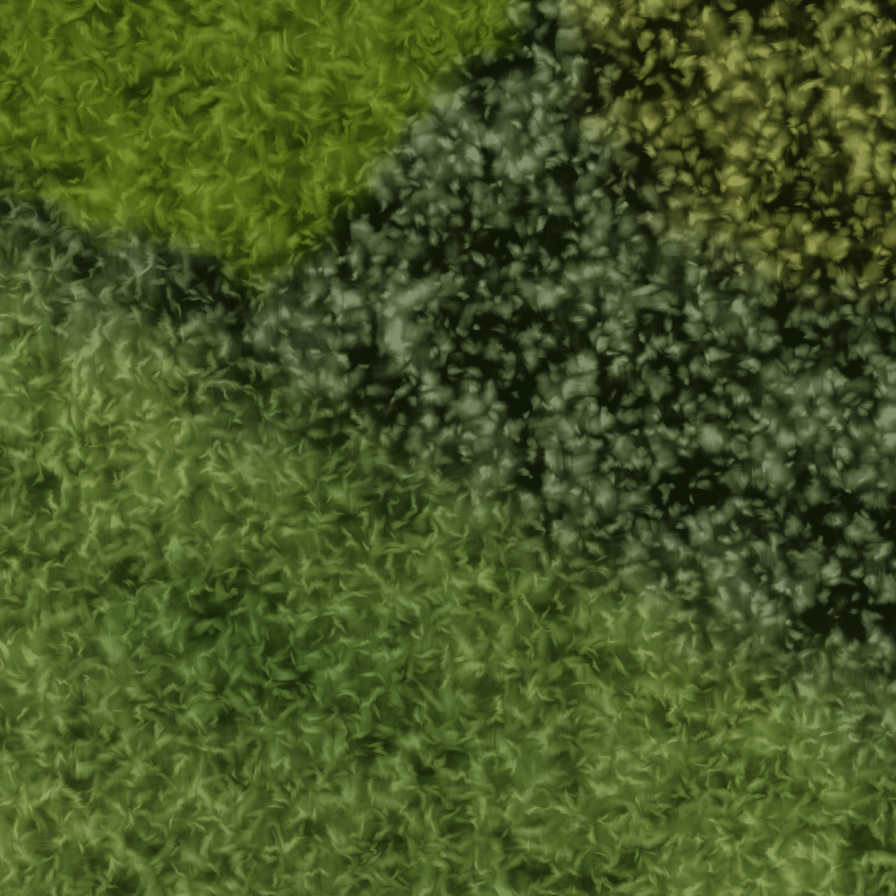
Give the GLSL for this texture, as a three.js fragment shader.

```glsl
varying vec2 vUv;

vec3 hash3(vec2 cell) {
  vec3 q = fract(cell.xyx * vec3(0.1031, 0.1030, 0.0973));
  q += dot(q, q.yxz + 33.33);
  return fract((q.xxy + q.yzz) * q.zyx);
}

mat2 rotation(float angle) {
  float c = cos(angle), s = sin(angle);
  return mat2(c, s, -s, c);
}

// Warped, layered sines for irregular patches, roughly -1 to 1
float drift(vec2 p) {
  float sum = 0.0, weight = 0.6;
  for (int i = 0; i < 4; i++) {
    p = rotation(0.65) * p * 1.7 + 1.3;
    p += 0.8 * sin(p.yx);
    sum += weight * sin(p.x) * sin(p.y);
    weight *= 0.6;
  }
  return sum;
}

// Cellular layer of soft ellipses with random turn, size and brightness
float flecks(vec2 p, vec2 radii) {
  vec2 cell = floor(p);
  float top = 0.0;
  for (int j = -1; j <= 1; j++) {
    for (int i = -1; i <= 1; i++) {
      vec2 id = cell + vec2(float(i), float(j));
      vec3 place = hash3(id + 71.0);
      vec3 form = hash3(id + 19.0);
      vec2 d = p - id - place.xy;
      vec2 q = rotation(6.283 * form.x) * d;
      q.y += 0.5 * (form.z - 0.5) * q.x * q.x;
      float size = length(q / (radii * mix(0.65, 1.15, form.y)));
      float body = smoothstep(1.0, 0.0, size);
      top = max(top, body * mix(0.35, 1.0, place.z) * (0.95 + 0.4 * d.y));
    }
  }
  return top;
}

// Overlapping layers from coarse to fine, partly blended so edges melt
float foliage(vec2 p, vec2 radii) {
  float top = 0.0, sum = 0.0;
  for (int i = 0; i < 3; i++) {
    float k = float(i);
    vec2 q = rotation(0.8 * k) * p * (27.0 + 11.0 * k) + 17.0 * k;
    float layer = flecks(q, radii);
    top = max(top, layer);
    sum += layer;
  }
  return mix(top, 0.75 * sum, 0.5);
}

vec3 ramp(float t, vec3 dark, vec3 middle, vec3 light) {
  vec3 c = mix(dark, middle, smoothstep(0.0, 0.52, t));
  return mix(c, light, smoothstep(0.4, 1.0, t));
}

void main() {
  vec2 p = vUv;
  float patches = drift(p * 15.0 + 2.0);
  float clumps = drift(p * 34.0 + 7.0);
  float fine = drift(p * 62.0 + 5.0);
  float broad = drift(p * 4.0);
  vec2 edge = p + 0.03 * vec2(patches, drift(p * 17.0 + 9.0));
  vec2 bent = p + 0.005 * vec2(fine, drift(p * 58.0 + 11.0));

  // Regions: shrub band, sunlit lawn at upper left, olive bush at upper right
  float shrub = smoothstep(-0.12, 0.08, edge.y - 0.71 + 0.49 * edge.x);
  float lawn = smoothstep(-0.045, 0.04,
    min(edge.y - 0.79 + 0.3 * edge.x, 0.36 + 0.9 * (edge.y - 0.76) - edge.x));
  float olive = smoothstep(-0.05, 0.05, 0.33 - length(edge - vec2(0.98, 1.0)));

  // Fine blades in the grass, rounder leaves with deep gaps in the shrubs
  float blades = 0.32 + 0.6 * foliage(bent, vec2(0.8, 0.27));
  blades += 0.13 * patches + 0.11 * clumps + 0.11 * fine + 0.06 * broad;
  float leaves = 0.14 + 0.8 * foliage(bent, vec2(0.58, 0.42));
  leaves += 0.3 * patches + 0.14 * clumps + 0.09 * fine;
  float leafy = shrub * smoothstep(0.1, 0.45, p.x);
  float shade = mix(blades - 0.12 * shrub, leaves, leafy);

  vec3 meadow = ramp(blades, vec3(0.11, 0.16, 0.04),
    vec3(0.32, 0.41, 0.16), vec3(0.51, 0.60, 0.33));
  meadow *= 1.0 + 0.14 * broad * vec3(1.0, 0.6, 0.8);
  vec3 shrubs = ramp(shade, vec3(0.06, 0.09, 0.025),
    vec3(0.28, 0.335, 0.19), vec3(0.50, 0.56, 0.41));
  vec3 sunlit = ramp(blades, vec3(0.11, 0.16, 0.02),
    vec3(0.32, 0.41, 0.08), vec3(0.46, 0.56, 0.18));
  vec3 oliveLeaves = ramp(leaves + 0.04, vec3(0.08, 0.09, 0.02),
    vec3(0.34, 0.37, 0.14), vec3(0.58, 0.60, 0.31));

  vec3 color = mix(meadow, shrubs, shrub);
  color = mix(color, oliveLeaves, olive);
  color = mix(color, sunlit, lawn);
  gl_FragColor = vec4(color, 1.0);
}
```
